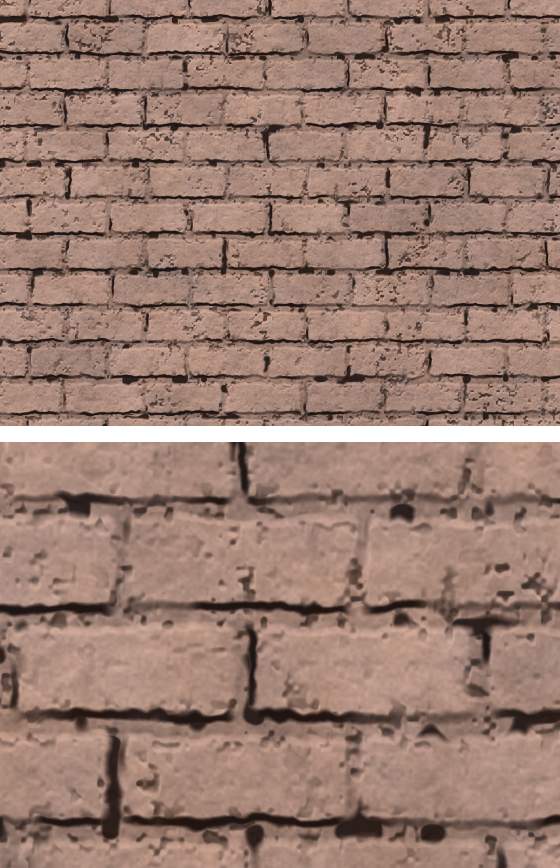
Top, the full canvas; bottom, a detail of the centre.
Reproduce this texture procedurally as a WebGL 2 fragment shader.

```glsl
#version 300 es
precision highp float;
// Weathered clay brick wall in running bond, seven bricks across and about
// twelve courses down. A noisy height field gives bricks, mortar and pits;
// top light shades it, and dark broken gaps run under and between the bricks.
uniform vec2 u_resolution;
out vec4 fragColor;

const float COURSES = 11.85;
const float BRICK_LENGTH = 2.222;   // in course heights

float hash(vec2 p) {
  vec3 q = fract(vec3(p.xyx) * 0.1031);
  q += dot(q, q.yzx + 33.33);
  return fract((q.x + q.y) * q.z);
}

float noise(vec2 p) {
  vec2 i = floor(p), f = fract(p);
  f = f * f * (3.0 - 2.0 * f);
  return mix(mix(hash(i), hash(i + vec2(1, 0)), f.x),
             mix(hash(i + vec2(0, 1)), hash(i + vec2(1, 1)), f.x), f.y);
}

float fbm(vec2 p) {
  float sum = 0.0, amp = 0.5;
  for (int i = 0; i < 5; i++) {
    sum += amp * noise(p);
    p = mat2(1.6, 1.2, -1.2, 1.6) * p + 17.3;
    amp *= 0.5;
  }
  return sum;
}

float roundBox(vec2 p, vec2 halfSize, float radius) {
  vec2 q = abs(p) - halfSize + radius;
  return length(max(q, 0.0)) + min(max(q.x, q.y), 0.0) - radius;
}

// Returns height, brick coverage, gap darkness and brick tone; y points down.
vec4 wall(vec2 p) {
  // Ragged outlines
  vec2 w = p + 0.16 * (vec2(fbm(p * 2.1 + 7.0), fbm(p * 2.1 + 43.0)) - 0.5);
  w += 0.045 * (vec2(noise(p * 9.0), noise(p * 9.0 + 31.0)) - 0.5);

  // Running bond with a small drift per course
  float row = floor(w.y + 0.452);
  float shift = mix(0.36, 0.82, mod(row, 2.0)) + 0.07 * (hash(vec2(row, 5.0)) - 0.5);
  float along = w.x / BRICK_LENGTH - shift;
  vec2 id = vec2(floor(along), row) + 20.0;
  vec2 local = vec2((fract(along) - 0.5) * BRICK_LENGTH, fract(w.y + 0.452) - 0.5);
  vec2 halfSize = vec2(1.02 + 0.05 * hash(id), 0.385 + 0.03 * hash(id + 9.0));
  float d = roundBox(local - vec2(0.0, 0.01), halfSize, 0.1);
  float brick = 1.0 - smoothstep(-0.05, 0.04, d);

  // Shadowed gap below the brick and at its left end, broken by mortar
  float bed = 1.0 - smoothstep(0.015, 0.065, abs(local.y - 0.433));
  bed *= 1.0 - smoothstep(0.94, 1.1, abs(local.x));
  bed *= 0.25 + 0.75 * smoothstep(0.22, 0.5, noise(vec2(w.x * 1.5, row * 7.0)));
  float head = 1.0 - smoothstep(0.01, 0.06, abs(local.x + 1.05));
  head *= 1.0 - smoothstep(0.3, 0.45, abs(local.y));
  head *= smoothstep(0.42, 0.72, noise(p * 1.9 + 61.0));

  // Pits gather at edges and in worn patches
  float worn = smoothstep(-0.16, 0.05, d) * 0.75;
  worn = max(worn, smoothstep(0.5, 0.72, fbm(p * 1.1 + 83.0)));
  float pits = smoothstep(0.54, 0.8, noise(p * 8.0 + 11.0) * 0.6 + noise(p * 17.0) * 0.4);
  pits *= 0.15 + worn;
  float crumbs = (noise(p * 12.0 + 5.0) - 0.5) * worn;
  float height = 0.42 * brick + 0.45 * fbm(p * 4.0) + 0.26 * crumbs - 0.65 * pits;
  return vec4(height, brick, max(max(bed, head), pits * 0.55), hash(id + 3.0));
}

void main() {
  vec2 p = vec2(gl_FragCoord.x, u_resolution.y - gl_FragCoord.y) / u_resolution.y * COURSES;
  vec4 here = wall(p);
  float relief = here.x - wall(p + vec2(-0.012, -0.04)).x;

  // Lightness from brick tone, stains, grain, top light and gaps
  float light = mix(0.76, 0.91, here.y) + 0.07 * (here.w - 0.5);
  light += 0.26 * (fbm(p * 0.8 + 29.0) - 0.5);
  light += 0.2 * (fbm(p * vec2(6.0, 9.0) + 3.0) - 0.5);
  light += 0.1 * (noise(p * 27.0) - 0.5);
  light += 0.75 * clamp(relief, -0.4, 0.16);

  // Deep holes where mortar has fallen out
  float hole = smoothstep(0.72, 0.84, noise(p * 3.7 + 97.0)) * (1.0 - here.y);
  light *= 1.0 - 0.97 * max(here.z, hole * 0.9);

  vec3 shadow = vec3(0.11, 0.07, 0.06), clay = vec3(0.74, 0.60, 0.54);
  vec3 color = mix(shadow, clay, clamp(light, 0.0, 1.12));
  // Slight shift between rosy and dusty clay
  color += vec3(0.012, 0.0, -0.012) * (fbm(p * 1.7 + 71.0) - 0.5) * 3.0;
  fragColor = vec4(color, 1.0);
}
```
